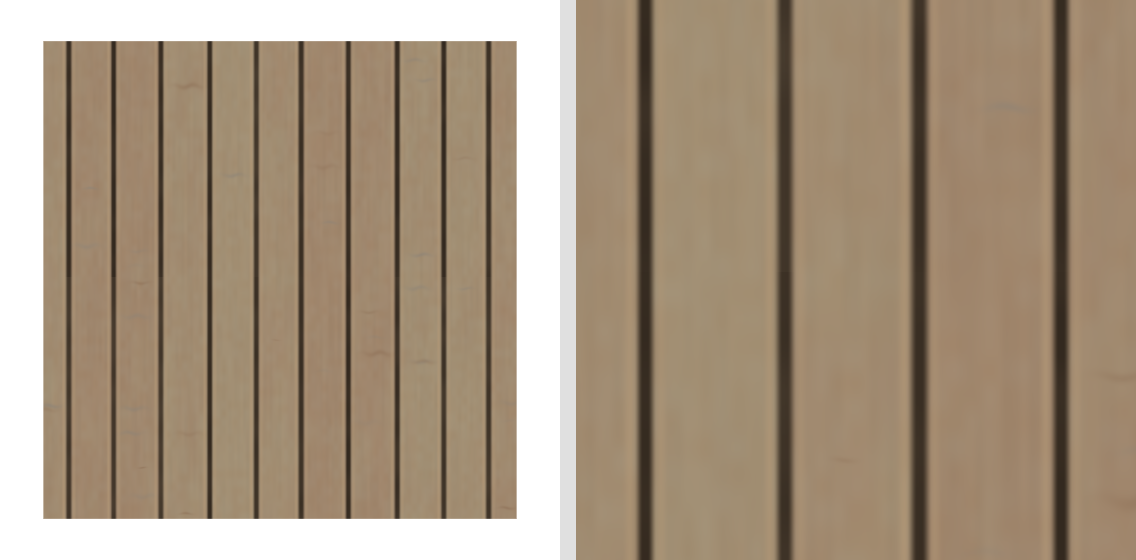
Left, the full canvas; right, a detail of the centre.
This texture is drawn by a three.js fragment shader. Its source:

```glsl
varying vec2 vUv;

const float GROOVES = 10.0;
const float PITCH = 0.0837;
const float FIRST_GROOVE = 0.1214;
const float MARKS = 36.0;
const vec2 PANEL_HALF = vec2(0.4225, 0.4264);

const vec3 PAPER = vec3(1.0);
const vec3 ROSY_WOOD = vec3(0.625, 0.525, 0.425);
const vec3 OLIVE_WOOD = vec3(0.633, 0.560, 0.452);
const vec3 EDGE_LIGHT = vec3(0.70, 0.595, 0.465);
const vec3 GROOVE_DARK = vec3(0.20, 0.16, 0.12);
const vec3 GREY_STAIN = vec3(0.54, 0.51, 0.47);
const vec3 BROWN_STAIN = vec3(0.55, 0.43, 0.33);

float hash(vec2 p) {
  vec3 q = fract(vec3(p.xyx) * 0.1031);
  q += dot(q, q.yzx + 33.33);
  return fract((q.x + q.y) * q.z);
}

float noise(vec2 p) {
  vec2 cell = floor(p);
  vec2 f = fract(p);
  f = f * f * (3.0 - 2.0 * f);
  float low = mix(hash(cell), hash(cell + vec2(1.0, 0.0)), f.x);
  float high = mix(hash(cell + vec2(0.0, 1.0)), hash(cell + vec2(1.0)), f.x);
  return mix(low, high, f.y);
}

// Groove centre with a slight unevenness in the spacing
float grooveX(float index) {
  return FIRST_GROOVE + PITCH * index + 0.0026 * sin(1.5708 * (index - 2.4));
}

// x: board index, y: signed offset from the nearest groove, z: groove index
vec3 findBoard(float x) {
  vec3 board = vec3(0.0, 1.0, 0.0);
  for (float i = 0.0; i < GROOVES; i++) {
    float offset = x - grooveX(i);
    board.x += step(0.0, offset);
    if (abs(offset) < abs(board.y)) board.yz = vec2(offset, i);
  }
  return board;
}

// Board tone, soft mottling and fine lengthwise grain
vec3 woodColor(vec2 p, float board) {
  float rosy = 0.5 + 0.5 * cos(1.32 * (board - 1.5));
  vec2 q = p + vec2(board * 3.7, board * 1.9);
  float mottle = noise(q * vec2(45.0, 16.0)) - 0.5;
  float blotch = noise(q * vec2(100.0, 65.0) + 17.0) - 0.5;
  float grain = noise(q * vec2(190.0, 14.0) + 41.0) - 0.5;
  vec3 wood = mix(OLIVE_WOOD, ROSY_WOOD, clamp(rosy + 0.7 * mottle, 0.0, 1.0));
  wood += vec3(0.018, 0.014, 0.010) * (grain + blotch);
  return wood + vec3(-0.012, 0.004, 0.016) * blotch;
}

// Faint short cross marks scattered over the boards
vec3 addMarks(vec3 wood, vec2 p, float board) {
  for (float i = 0.0; i < MARKS; i++) {
    float owner = floor(hash(vec2(i, 3.0)) * (GROOVES + 1.0));
    float across = mix(-0.65, -0.35, hash(vec2(i, 7.0)));
    vec2 center = vec2(grooveX(owner) + across * PITCH, mix(0.08, 0.92, hash(vec2(i, 11.0))));
    vec2 size = mix(vec2(0.006, 0.0015), vec2(0.026, 0.005), hash(vec2(i, 19.0)));
    vec2 d = (p - center) / size;
    d.y += 0.5 * sin(p.x * 180.0 + i);
    float strength = exp(-dot(d, d)) * mix(0.15, 0.55, hash(vec2(i, 23.0)));
    vec3 stain = mix(BROWN_STAIN, GREY_STAIN, step(0.4, hash(vec2(i, 29.0))));
    wood = mix(wood, stain, strength * (1.0 - step(0.5, abs(board - owner))));
  }
  return wood;
}

// Warm board edges around a soft dark groove
vec3 addGroove(vec3 wood, float offset, float index, float y) {
  float d = abs(offset);
  float side = offset < 0.0 ? 0.65 : 0.4;
  float rim = smoothstep(0.006, 0.009, d) * (1.0 - smoothstep(0.009, 0.014, d));
  wood = mix(wood, EDGE_LIGHT, rim * side * (0.7 + 0.3 * noise(vec2(index * 5.0, y * 20.0))));
  float halfTone = hash(vec2(index + 2.0, step(0.505, y) + 5.0));
  float depth = mix(0.84, 1.0, halfTone) + 0.08 * (noise(vec2(index * 9.0, y * 30.0)) - 0.5);
  float halfWidth = mix(0.0066, 0.0076, hash(vec2(index, 31.0)));
  float groove = 1.0 - smoothstep(0.0014, halfWidth, d);
  return mix(wood, GROOVE_DARK, groove * min(depth, 1.0));
}

float panelMask(vec2 p, vec2 halfSize) {
  vec2 d = abs(p - 0.5) - halfSize;
  return 1.0 - smoothstep(-0.001, 0.001, max(d.x, d.y));
}

void main() {
  vec3 board = findBoard(vUv.x);
  vec3 color = woodColor(vUv, board.x);
  color = addMarks(color, vUv, board.x);
  color = addGroove(color, board.y, board.z, vUv.y);
  gl_FragColor = vec4(mix(PAPER, color, panelMask(vUv, PANEL_HALF)), 1.0);
}
```
